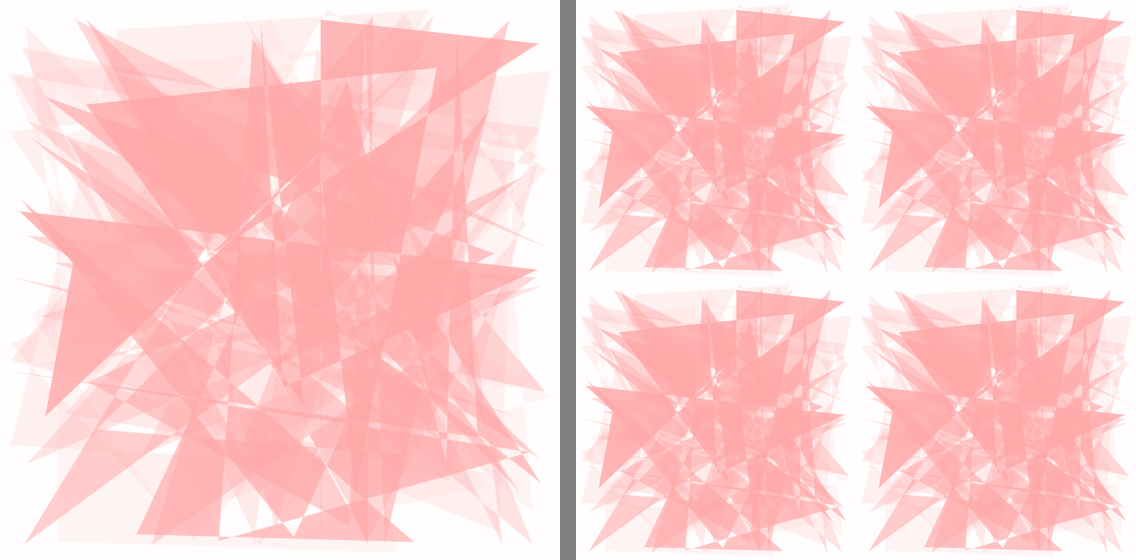
Left: one tile. Right: repeated 2 by 2.
This background is drawn by a Shadertoy shader. Its source:

```glsl
// Translucent pink shards on white: layered, self-crossing star polygons
// with even-odd fill. Faint layers reach furthest out, strong ones stay inside;
// all corners stay within the canvas, so the white rim tiles on every side.

const float TAU = 6.2831853;
const int LAYERS = 8;
const int CORNERS = 17;

// Integer hash: two random values from 0 to 1
vec2 hash2(int x, int y) {
    uvec2 v = uvec2(x + 37, y + 11) * 1664525u + 1013904223u;
    v.x += v.y * 1664525u;
    v.y += v.x * 1664525u;
    v ^= v >> 16u;
    v.x += v.y * 1664525u;
    v.y += v.x * 1664525u;
    v ^= v >> 16u;
    return vec2(v & 65535u) / 65535.0;
}

// Corner of a jittered star whose reach follows a square outline
vec2 starCorner(int layer, int i, float strength) {
    vec2 rnd = hash2(i, layer * 29 + 7);
    float turns = strength < 0.4 ? 5.0 : 7.0;
    float jitter = mix(0.2, 0.36, strength) * (rnd.x - 0.5);
    float angle = TAU * (float(i) * turns / float(CORNERS) + jitter + hash2(layer, 501).x);
    vec2 dir = vec2(cos(angle), sin(angle));
    dir /= max(abs(dir.x), abs(dir.y));
    float reach = mix(0.487, 0.465, strength);
    float shortening = mix(0.35, 0.8, strength) * rnd.y * rnd.y * rnd.y;
    return 0.5 + dir * reach * (1.0 - shortening);
}

// Smooth even-odd coverage of one closed star
float starCoverage(vec2 p, int layer, float strength, float blur) {
    float nearest = 1.0;
    float side = -1.0;
    vec2 a = starCorner(layer, CORNERS - 1, strength);
    for (int i = 0; i < CORNERS; i++) {
        vec2 b = starCorner(layer, i, strength);
        vec2 edge = a - b;
        vec2 rel = p - b;
        vec2 gap = rel - edge * clamp(dot(rel, edge) / dot(edge, edge), 0.0, 1.0);
        nearest = min(nearest, dot(gap, gap));

        // Flip inside and outside at each edge to the right of the point
        if ((a.y > p.y) != (b.y > p.y) && rel.x < edge.x * rel.y / edge.y) side = -side;
        a = b;
    }
    return smoothstep(-blur, blur, side * sqrt(nearest));
}

void mainImage(out vec4 fragColor, in vec2 fragCoord) {
    vec2 uv = fract(fragCoord / iResolution.xy);
    float blur = 0.8 / min(iResolution.x, iResolution.y);

    // Share of white left after all layers of tint
    float white = 1.0;
    for (int layer = 0; layer < LAYERS; layer++) {
        float strength = float(layer) / float(LAYERS - 1);
        float opacity = mix(0.1, 0.8, pow(strength, 1.4));
        white *= 1.0 - opacity * starCoverage(uv, layer, strength, blur);
    }

    vec3 color = mix(vec3(1.0, 0.655, 0.655), vec3(1.0, 0.992, 0.992), white);
    fragColor = vec4(color, 1.0);
}
```
